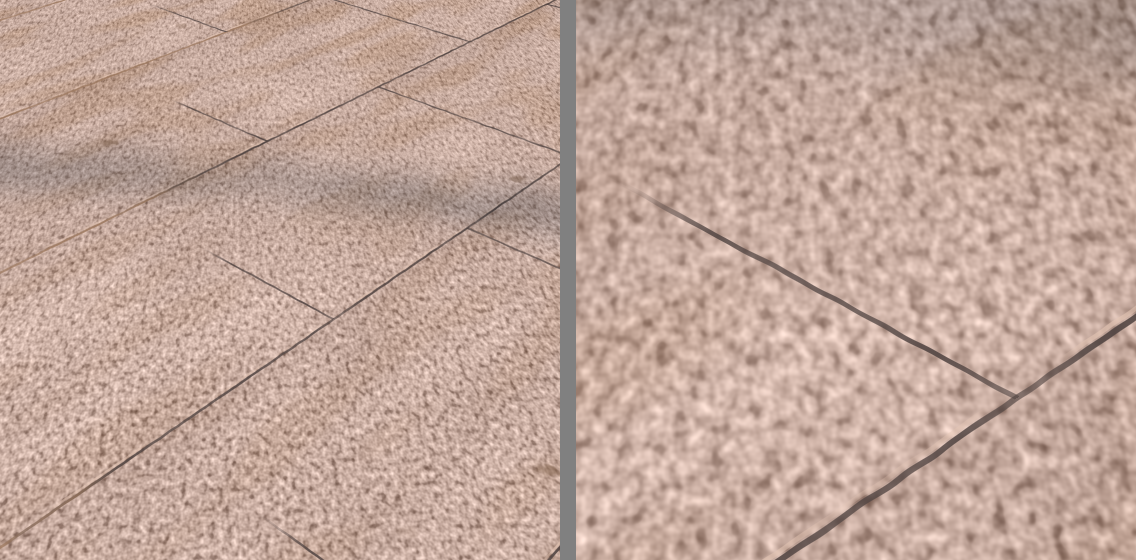
Left, the full canvas; right, a detail of the centre.
This texture is drawn by a Shadertoy shader. Its source:

```glsl
// Rough granite paving seen at an angle: long slabs in half-offset rows.
// Two vanishing points turn the canvas into ground coordinates for the joints;
// gradient noise scaled by depth gives the stone grain, stains and wear.

const float HORIZON = 1.762;               // height of the horizon
const vec2 VANISH_X = vec2(-1.861, 2.543); // left and right vanishing points
const vec2 SLAB = vec2(0.922, 0.5745);     // slab length and row width
const float ROW_START = 0.887;

const vec3 STONE = vec3(0.785, 0.676, 0.630);
const vec3 TAN = vec3(0.73, 0.59, 0.49);
const vec3 SHADE = vec3(0.80, 0.825, 0.85);
const vec3 STAIN = vec3(0.53, 0.41, 0.33);
const vec3 GAP = vec3(0.32, 0.27, 0.26);
const vec3 FILLER = vec3(0.62, 0.48, 0.38);
const vec3 LIT_EDGE = vec3(0.90, 0.78, 0.71);

float hash(vec2 p) {
    vec3 q = fract(p.xyx * 0.1031);
    q += dot(q, q.yzx + 33.33);
    return fract((q.x + q.y) * q.z);
}

float cornerSlope(vec2 cell, vec2 offset) {
    float angle = 6.2832 * hash(cell);
    return dot(vec2(cos(angle), sin(angle)), offset);
}

float gradientNoise(vec2 p) {
    vec2 i = floor(p), f = p - i;
    vec2 s = f * f * f * (f * (f * 6.0 - 15.0) + 10.0);
    vec2 e = vec2(1.0, 0.0);
    return mix(mix(cornerSlope(i, f), cornerSlope(i + e, f - e), s.x),
               mix(cornerSlope(i + e.yx, f - e.yx), cornerSlope(i + 1.0, f - 1.0), s.x), s.y);
}

// Smooth line of the given half width around dist = 0
float lineMask(float dist, float halfWidth, float pixel) {
    return 1.0 - smoothstep(halfWidth - 0.6 * pixel, halfWidth + 0.8 * pixel, abs(dist));
}

// Light and dark chips, with deeper pits where the noise is lowest
float stoneGrain(vec2 p) {
    float coarse = gradientNoise(p * 125.0);
    float middle = gradientNoise(p * vec2(215.0, 180.0) + 31.0);
    float fine = gradientNoise(p * 330.0 + 77.0);
    float pits = smoothstep(0.15, 0.55, -coarse - 0.5 * middle);
    return 0.17 * coarse + 0.17 * middle + 0.10 * fine - 0.07 * pits;
}

// Sparse flat blots, at most one in each jittered cell
float stainMask(vec2 p, float cellSize) {
    vec2 home = floor(p / cellSize);
    float ragged = 0.6 * gradientNoise(p * 130.0 + 9.0);
    float mask = 0.0;
    for (int j = -1; j <= 1; j++) {
        for (int i = -1; i <= 1; i++) {
            vec2 cell = home + vec2(i, j);
            vec2 jitter = vec2(hash(cell + 3.7), hash(cell + 19.1));
            vec2 d = (p - (cell + jitter) * cellSize) / vec2(0.016, 0.007);
            float strength = smoothstep(0.35, 0.9, hash(cell + 41.3));
            mask = max(mask, strength * smoothstep(1.2, 0.4, length(d) + ragged));
        }
    }
    return mask;
}

// Soft band of shade that bends down to the right
float shadeBand(vec2 uv, float ragged) {
    float center = 0.698 - 0.02 * uv.x - 0.062 * uv.x * uv.x;
    float d = (uv.y - center + 0.02 * ragged) / 0.047;
    float middleGap = exp(-pow((uv.x - 0.42) / 0.25, 2.0));
    return exp(-d * d) * (1.0 - 0.35 * middleGap);
}

void mainImage(out vec4 fragColor, in vec2 fragCoord) {
    vec2 uv = fragCoord / iResolution.xy;
    float pixel = 1.0 / min(iResolution.x, iResolution.y);

    // Ground coordinates: along runs down a row, across counts over rows
    float depth = HORIZON - uv.y;
    float along = (uv.x - VANISH_X.x) / depth;
    float across = (VANISH_X.y - uv.x) / depth;
    vec2 grainPos = vec2((uv.x - 0.4) / depth, log(depth)) + 4.0;

    // Slab layout, every other row moved by half a slab
    float rows = (across - ROW_START) / SLAB.y;
    float row = floor(rows);
    float shift = 0.5 * (1.0 - mod(row, 2.0));
    float columns = along / SLAB.x + shift;
    float rowJoint = round(rows), columnJoint = round(columns);

    // Stone: slab tone, streaks along the rows, grain
    float patches = gradientNoise(grainPos * 9.0);
    float streaks = gradientNoise(vec2(along * 2.5, across * 11.0));
    float slabTone = hash(vec2(floor(columns), row) + 7.0) - 0.5;
    float contrast = mix(0.75, 1.1, smoothstep(0.8, 1.6, depth));
    vec3 color = STONE + 0.025 * slabTone + 0.035 * patches + 0.05 * streaks;
    float warmth = smoothstep(0.0, 0.5, streaks * -1.0 + 0.5 * patches + 0.1);
    color = mix(color, TAN, warmth * mix(0.2, 0.5, smoothstep(0.55, 1.0, uv.y)));
    color += contrast * stoneGrain(grainPos);
    color = mix(color, STAIN, 0.6 * stainMask(grainPos, 0.2));

    // Signed distances to the joints, in canvas units
    float wobble = 0.0012 * gradientNoise(grainPos * 60.0);
    float rowDist = (rows - rowJoint) * SLAB.y * depth / sqrt(1.0 + across * across) + wobble;
    float endDist = (columns - columnJoint) * SLAB.x * depth / sqrt(1.0 + along * along) + wobble;

    // Grime beside long joints, mostly on their lower side
    float grime = exp(-abs(rowDist) / (rowDist < 0.0 ? 0.030 : 0.008));
    color -= 0.05 * grime * (0.7 + patches);

    // Long joints: packed with filler to the left, open to the right, lit upper edge
    float wear = gradientNoise(grainPos * 22.0 + 5.0);
    float packedTo = 0.3 + 0.2 * (rowJoint - 2.0) + 0.15 * wear;
    float packed = 1.0 - smoothstep(packedTo - 0.1, packedTo + 0.1, uv.x);
    float lit = lineMask(rowDist - 0.0032 * depth, 0.0010 * depth, pixel);
    color = mix(color, LIT_EDGE, lit * smoothstep(-0.25, 0.3, wear) * 0.6);
    float rowLine = lineMask(rowDist, 0.0013 * depth, pixel);
    color = mix(color, mix(GAP, FILLER, packed), rowLine * (0.8 + 0.4 * wear));

    // Cross joints: those further left are worn away past half a row
    float skewColumn = columnJoint - shift - 0.5 * row;
    float reach = skewColumn < 2.0 ? 0.55 : 1.3;
    float kept = 1.0 - smoothstep(reach - 0.12, reach + 0.08, rows - row);
    float endLine = lineMask(endDist, 0.0011 * depth, pixel);
    color = mix(color, GAP, endLine * kept * (0.75 + 0.4 * wear));

    color *= mix(vec3(1.0), SHADE, shadeBand(uv, patches));
    fragColor = vec4(clamp(color, 0.0, 1.0), 1.0);
}
```
